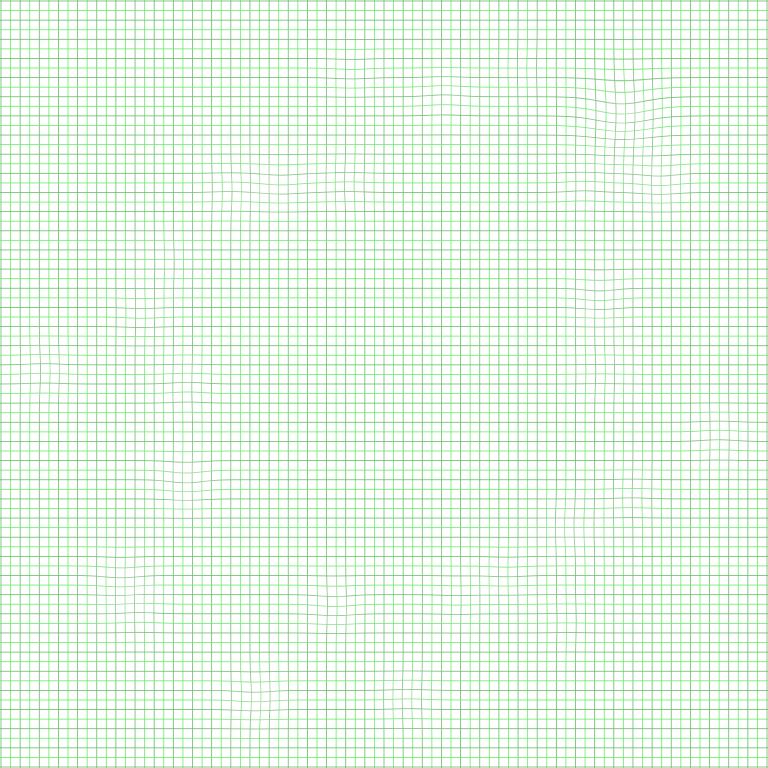
This pattern is drawn by a Shadertoy shader. Its source:

```glsl
// A fine square grid of alternating bright and dull green lines, dented in scattered spots.
#define CELLS 80.0
#define MARGIN 0.0013
#define LINE_WIDTH 0.00105
#define DENTS 26
#define DENT_RADIUS 0.030
#define DENT_PULL 0.0042
#define DEEP_CENTER vec2(0.81, 0.852)
#define DEEP_PULL vec2(0.003, -0.010)
#define PAPER vec3(0.995, 1.0, 0.995)
#define BRIGHT vec3(0.42, 0.925, 0.42)
#define DULL vec3(0.42, 0.74, 0.42)
#define WORN vec3(0.74, 0.82, 0.74)

float hash(vec2 p) {
    return fract(sin(dot(p, vec2(127.1, 311.7))) * 43758.5453);
}

float bump(vec2 offset, float radius) {
    return exp(-dot(offset, offset) / (radius * radius));
}

// Displacement in xy, amount of wear in z.
vec3 dents(vec2 uv) {
    float deep = bump(uv - DEEP_CENTER, 0.045);
    vec3 total = vec3(DEEP_PULL * deep, deep);

    // Lesser dents lie in a broad ring, leaving the middle calm.
    for (int i = 0; i < DENTS; i++) {
        float id = float(i);
        float angle = 6.2832 * (id + hash(vec2(id, 1.0))) / float(DENTS);
        float ring = mix(0.25, 0.46, hash(vec2(id, 2.0)));
        vec2 offset = uv - 0.5 - ring * vec2(cos(angle), sin(angle));
        float turn = 6.2832 * hash(vec2(id, 3.0));
        float strength = mix(0.4, 1.0, hash(vec2(id, 4.0)));
        vec2 pull = DENT_PULL * strength * vec2(0.6 * cos(turn), sin(turn));
        total.xy += pull * bump(offset, DENT_RADIUS);
        total.z += strength * bump(offset, 1.6 * DENT_RADIUS);
    }
    return total;
}

// Box-filtered coverage of a thin line.
float lineCoverage(float dist, float pixel) {
    return clamp(0.5 * (LINE_WIDTH + pixel) - dist, 0.0, min(LINE_WIDTH, pixel)) / pixel;
}

// Draws one family of parallel lines; odd lines are bright, even ones dull.
vec3 drawLines(vec3 color, float across, float along, float wear, float pixel, float seed) {
    float pitch = (1.0 - 2.0 * MARGIN) / CELLS;
    float index = floor(across + 0.5);
    float dist = abs(across - index) * pitch;
    float segment = hash(vec2(index + seed, floor(along)));
    vec3 ink = mix(DULL, BRIGHT, mod(index, 2.0));
    ink = mix(ink, WORN, clamp(wear, 0.0, 1.0) * mix(0.3, 0.9, segment));
    return mix(color, ink, lineCoverage(dist, pixel));
}

void mainImage(out vec4 fragColor, in vec2 fragCoord) {
    vec2 uv = fragCoord / iResolution.xy;
    vec2 pixel = 1.0 / iResolution.xy;
    vec3 dent = dents(uv);

    // Grid coordinates: whole numbers fall on the lines.
    vec2 grid = (uv - dent.xy - MARGIN) / (1.0 - 2.0 * MARGIN) * CELLS;

    vec3 color = PAPER;
    color = drawLines(color, grid.x, grid.y, dent.z, pixel.x, 0.0);
    color = drawLines(color, grid.y, grid.x, dent.z, pixel.y, 200.0);
    fragColor = vec4(color, 1.0);
}
```
